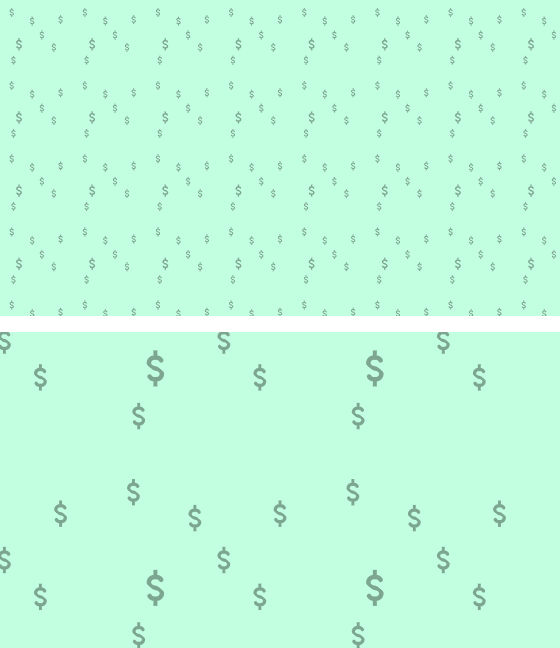
Top: the whole. Bottom: its middle third, enlarged.
A WebGL 1 fragment shader for this pattern:

```glsl
precision highp float;
// Small grey-green dollar signs scattered over mint, in a square tile that
// repeats 7.68 times across and 4.32 times down from the top left corner.
// Each sign is a distance field: two hooked arcs and two short stems.

uniform vec2 u_resolution;

// Distance to the upper hook of the S: a slightly widened open arc
float hookDistance(vec2 p) {
  p.y -= 0.3;
  p.x -= clamp(p.x, -0.06, 0.06);
  bool inGap = dot(p, vec2(0.866, -0.5)) > 0.5 * length(p);
  float toEnds = min(length(p - vec2(0.0, -0.3)), length(p - vec2(0.26, 0.15)));
  return inGap ? toEnds : abs(length(p) - 0.3);
}

// Signed distance to a dollar sign reaching from y = -1 to y = 1
float dollarDistance(vec2 p) {
  float stems = max(abs(p.x) - 0.11, abs(abs(p.y) - 0.8) - 0.2);

  // Slant the middle stroke, then join the hook with its half-turn copy
  vec2 s = p;
  s.y += 0.35 * p.x * (1.0 - smoothstep(0.0, 0.35, abs(p.y)));
  float curve = min(hookDistance(s), hookDistance(-s)) - 0.125;
  return min(curve, stems);
}

void main() {
  // Tile coordinates, measured downwards from the top left
  float tilesPerPixel = 4.32 / u_resolution.y;
  vec2 fromTop = vec2(gl_FragCoord.x, u_resolution.y - gl_FragCoord.y);
  vec2 tile = fract(fromTop * tilesPerPixel);

  // Centre and half height of each sign in the tile
  vec3 signs[7];
  signs[0] = vec3(0.160, 0.170, 0.060);
  signs[1] = vec3(0.440, 0.288, 0.060);
  signs[2] = vec3(0.828, 0.268, 0.060);
  signs[3] = vec3(0.572, 0.479, 0.060);
  signs[4] = vec3(0.260, 0.606, 0.082);
  signs[5] = vec3(0.736, 0.647, 0.060);
  signs[6] = vec3(0.184, 0.823, 0.060);

  float nearest = 1.0;
  for (int i = 0; i < 7; i++) {
    vec2 local = (tile - signs[i].xy) * vec2(1.0, -1.0) / signs[i].z;
    nearest = min(nearest, dollarDistance(local) * signs[i].z);
  }

  // Ink over mint, with edges smoothed across one pixel
  float ink = clamp(0.5 - nearest / tilesPerPixel, 0.0, 1.0);
  vec3 color = mix(vec3(0.76, 1.0, 0.88), vec3(0.49, 0.65, 0.57), ink);
  gl_FragColor = vec4(color, 1.0);
}
```
